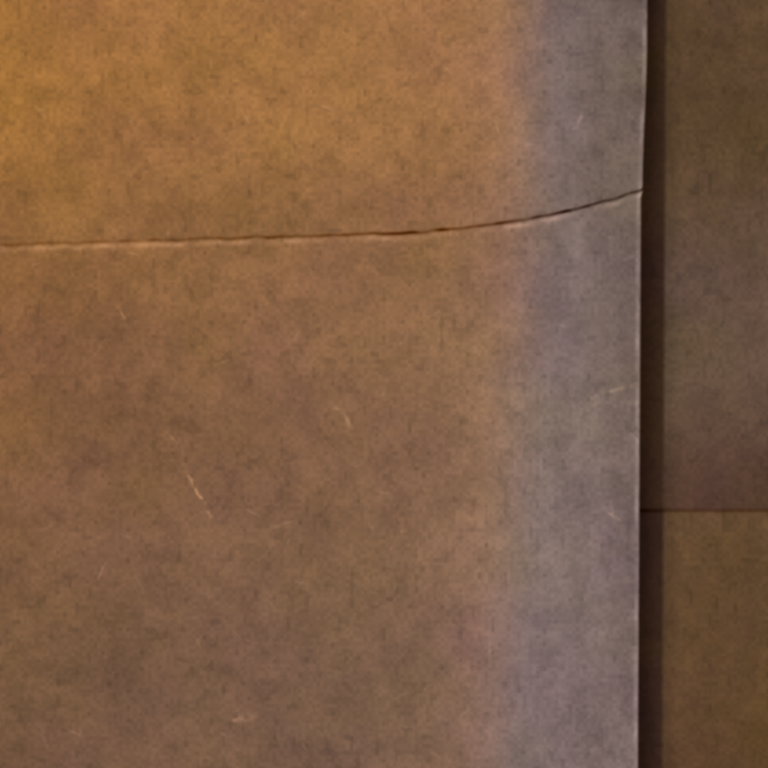
Reproduce this texture procedurally as a WebGL 2 fragment shader.

```glsl
#version 300 es
precision highp float;
// A worn leather panel with a bowed seam and a grey rolled edge, beside a
// dark gap and a second panel. Smooth colour ramps carry the light; layered
// value noise, pitted grain and segment distances add wear and scratches.
uniform vec2 u_resolution;
out vec4 fragColor;

float hash(vec2 p) {
  vec3 q = fract(vec3(p.xyx) * 0.1031);
  q += dot(q, q.yzx + 33.33);
  return fract((q.x + q.y) * q.z);
}

float noise(vec2 p) {
  vec2 i = floor(p), f = fract(p);
  f = f * f * (3.0 - 2.0 * f);
  float low = mix(hash(i), hash(i + vec2(1, 0)), f.x);
  float high = mix(hash(i + vec2(0, 1)), hash(i + vec2(1, 1)), f.x);
  return mix(low, high, f.y);
}

// Centred fractal noise, about -0.5 to 0.5
float fbm(vec2 p) {
  float sum = 0.0, amp = 0.5;
  for (int i = 0; i < 5; i++) {
    sum += amp * (noise(p) - 0.5);
    p = mat2(1.6, 1.2, -1.2, 1.6) * p + 17.3;
    amp *= 0.5;
  }
  return sum;
}

float line(float d, float width) { return exp(-d * d / (width * width)); }

// A frayed segment that bends with the noise and fades at the tips
float scratch(vec2 p, vec2 a, vec2 b, float width) {
  p += 0.006 * (vec2(noise(p * 50.0), noise(p * 50.0 + 9.0)) - 0.5);
  vec2 ap = p - a, ab = b - a;
  float t = clamp(dot(ap, ab) / dot(ab, ab), 0.0, 1.0);
  float worn = smoothstep(0.1, 0.8, noise(p * 130.0));
  return line(length(ap - ab * t), width) * worn * (0.4 + 2.4 * t * (1.0 - t));
}

float seamHeight(float x) {
  float t = max(x - 0.5, 0.0);
  return 0.681 + 0.03 * x + 0.33 * t * t + 0.25 * t * t * t;
}

float panelEdge(float y) {
  float upper = 0.837 + 0.006 * smoothstep(0.75, 0.95, y);
  float lower = mix(0.831, 0.835, y / 0.75);
  return mix(lower, upper, smoothstep(0.742, 0.752, y));
}

// Short faint fibres, one per jittered cell
float fibres(vec2 p, float cells) {
  vec2 cell = floor(p * cells);
  float glow = 0.0;
  for (int j = -1; j <= 1; j++)
    for (int i = -1; i <= 1; i++) {
      vec2 id = cell + vec2(i, j);
      vec2 mid = (id + vec2(hash(id + 3.1), hash(id + 8.7))) / cells;
      float angle = 6.283 * hash(id + 21.4);
      vec2 reach = vec2(cos(angle), sin(angle)) * 0.35 / cells * hash(id + 5.9);
      float strength = smoothstep(0.4, 1.0, hash(id + 40.2));
      glow += strength * scratch(p, mid - reach, mid + reach + 1e-4, 0.0022);
    }
  return glow;
}

vec3 leather(vec2 p) {
  float across = p.x / 0.6;
  vec3 bottom = mix(vec3(0.45, 0.33, 0.245), vec3(0.47, 0.36, 0.29), across);
  vec3 middle = mix(vec3(0.52, 0.36, 0.235), vec3(0.53, 0.39, 0.285), across);
  vec3 top = mix(vec3(0.62, 0.425, 0.225), vec3(0.61, 0.43, 0.28), across);
  vec3 col = mix(bottom, middle, smoothstep(0.05, 0.6, p.y));
  col = mix(col, top, smoothstep(0.5, 0.9, p.y));

  // Pink ridge ahead of the cool rolled edge
  float turn = mix(0.65, 0.695, smoothstep(0.0, 0.9, p.y)) + 0.035 * fbm(p * vec2(7.0, 10.0));
  vec3 ridge = vec3(0.59, 0.45, 0.38);
  col = mix(col, ridge, 0.75 * line(p.x - turn + 0.01, 0.07) * (1.0 - 0.45 * p.y));
  vec3 cool = mix(vec3(0.505, 0.43, 0.41), vec3(0.47, 0.40, 0.375), smoothstep(0.1, 0.9, p.y));
  col = mix(col, cool, smoothstep(turn - 0.055, turn + 0.045, p.x));
  // Vertical rubbing on the rolled edge
  col += 0.07 * smoothstep(0.66, 0.74, p.x) * fbm(p * vec2(45.0, 9.0));
  return col - 0.03 * smoothstep(0.74, 0.82, p.x);
}

float panelScratches(vec2 p) {
  float s = 0.8 * scratch(p, vec2(0.156, 0.597), vec2(0.166, 0.571), 0.003);
  s += 0.35 * scratch(p, vec2(0.205, 0.47), vec2(0.245, 0.385), 0.003);
  s += 0.9 * scratch(p, vec2(0.237, 0.395), vec2(0.274, 0.328), 0.003);
  s += 0.6 * scratch(p, vec2(0.435, 0.472), vec2(0.463, 0.443), 0.004);
  s += 0.6 * scratch(p, vec2(0.295, 0.061), vec2(0.328, 0.069), 0.005);
  s += 0.5 * scratch(p, vec2(0.745, 0.45), vec2(0.79, 0.485), 0.003);
  s += 0.5 * scratch(p, vec2(0.77, 0.48), vec2(0.84, 0.506), 0.003);
  s += 0.7 * scratch(p, vec2(0.785, 0.341), vec2(0.807, 0.322), 0.003);
  return s + 0.5 * scratch(p, vec2(0.745, 0.833), vec2(0.765, 0.862), 0.003);
}

vec3 sidePanel(vec2 p, float seam) {
  vec3 upper = mix(vec3(0.40, 0.315, 0.25), vec3(0.36, 0.27, 0.185), smoothstep(0.6, 0.85, p.y));
  upper = mix(vec3(0.33, 0.235, 0.185), upper, smoothstep(seam, 0.52, p.y));
  vec3 lower = mix(vec3(0.36, 0.26, 0.165), vec3(0.395, 0.29, 0.2), p.y / seam);
  return mix(lower, upper, smoothstep(seam - 0.004, seam + 0.004, p.y));
}

void main() {
  vec2 p = gl_FragCoord.xy / u_resolution;
  float edge = panelEdge(p.y), gapEnd = mix(0.862, 0.867, p.y);

  // Main panel with seam, scratches and lit rim
  vec3 panel = leather(p);
  float seam = p.y - seamHeight(p.x) - 0.002 * (noise(vec2(p.x * 60.0, 4.0)) - 0.5);
  float crease = mix(0.06, 0.2, smoothstep(0.1, 0.7, p.x)) * (0.4 + 1.1 * noise(p * 80.0));
  panel -= crease * line(seam, 0.0026);
  panel += vec3(0.11, 0.09, 0.08) * line(seam + 0.006, 0.004) * noise(p * 60.0) * 1.3;
  panel += vec3(0.19, 0.15, 0.11) * panelScratches(p);
  panel += vec3(0.05, 0.045, 0.04) * fibres(p, 24.0);
  panel += 0.12 * line(p.x - edge + 0.004, 0.003) * noise(p * vec2(20.0, 45.0));

  // Gap shadow and neighbouring panel
  vec3 gap = mix(vec3(0.15, 0.09, 0.06), vec3(0.22, 0.15, 0.11), smoothstep(edge, gapEnd, p.x));
  vec3 side = sidePanel(p, 0.335) * mix(0.88, 1.0, smoothstep(gapEnd, gapEnd + 0.025, p.x));
  vec3 col = mix(gap, side, smoothstep(gapEnd - 0.004, gapEnd + 0.004, p.x));
  col -= 0.06 * line(p.y - 0.335, 0.003);
  col = mix(col, panel, 1.0 - smoothstep(edge - 0.0025, edge + 0.0025, p.x));

  // Broad stains, hue drift, pitted grain and fine speckle
  col *= 1.0 + 0.16 * fbm(p * 7.0) + 0.2 * fbm(p * 40.0);
  col += vec3(0.02, 0.028, -0.035) * fbm(p * 11.0 + 50.0);
  float pits = smoothstep(0.68, 0.95, noise(p * vec2(120.0, 100.0) + 31.0));
  col *= 1.0 - 0.07 * pits + 0.1 * (noise(p * 210.0) - 0.5);
  fragColor = vec4(clamp(col, 0.0, 1.0), 1.0);
}
```
